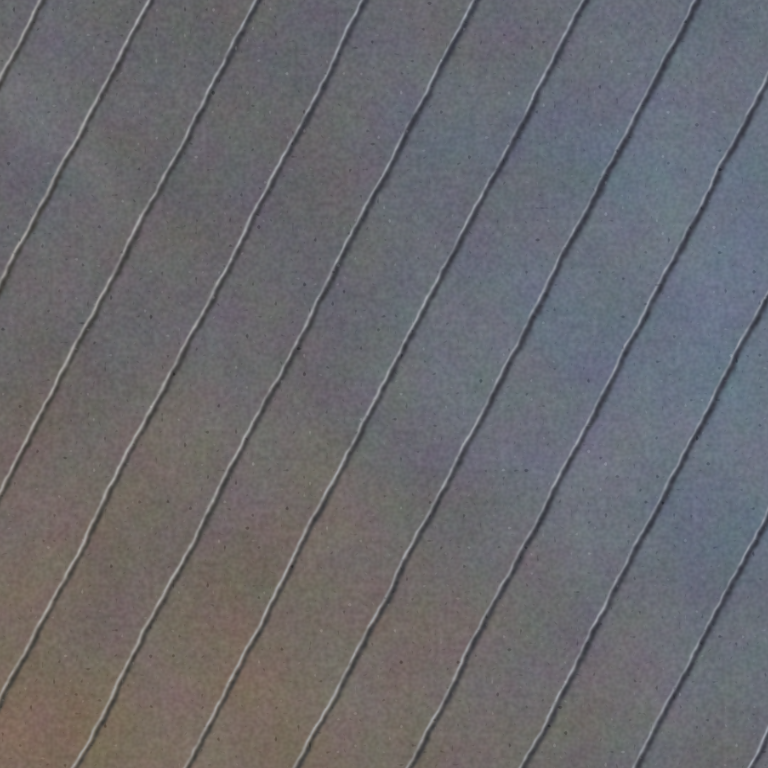
This texture is drawn by a WebGL 1 fragment shader. Its source:

```glsl
precision highp float;

uniform vec2 u_resolution;

vec2 gradient(vec2 cell) {
    vec3 p = fract(cell.xyx * vec3(0.1031, 0.1030, 0.0973));
    p += dot(p, p.yzx + 33.33);
    float angle = 6.2832 * fract((p.x + p.y) * p.z);
    return vec2(cos(angle), sin(angle));
}

// Gradient noise, roughly -0.7 to 0.7
float noise(vec2 p) {
    vec2 i = floor(p), f = p - i;
    vec2 u = f * f * f * (f * (f * 6.0 - 15.0) + 10.0);
    float a = dot(gradient(i), f);
    float b = dot(gradient(i + vec2(1.0, 0.0)), f - vec2(1.0, 0.0));
    float c = dot(gradient(i + vec2(0.0, 1.0)), f - vec2(0.0, 1.0));
    float d = dot(gradient(i + 1.0), f - 1.0);
    return mix(mix(a, b, u.x), mix(c, d, u.x), u.y);
}

// Soft bell-shaped stripe, kept at least a pixel wide
float stripe(float dist, float center, float width) {
    float t = (dist - center) / max(width, 0.7 / min(u_resolution.x, u_resolution.y));
    return exp(-t * t);
}

vec3 surface(vec2 uv) {
    vec3 gray = vec3(0.397, 0.394, 0.408);
    vec3 blue = vec3(0.412, 0.453, 0.515);
    vec3 warm = vec3(0.478, 0.415, 0.360);

    // Broad cool and warm reflections
    float drift = 0.14 * noise(uv * 3.5 + 4.0);
    float cool = 1.0 - smoothstep(0.05, 0.8, length((uv - vec2(1.0, 0.6)) * vec2(1.0, 0.85)) + drift);
    float heat = 1.0 - smoothstep(0.0, 0.85, length(uv * vec2(0.75, 1.15)) + drift);
    vec3 color = mix(mix(gray, blue, cool), warm, heat);

    // Faint pale smear at the upper left
    float smear = abs(uv.y - 0.9 + uv.x) / 0.05;
    color += 0.03 * exp(-smear * smear) * (1.0 - smoothstep(0.1, 0.3, uv.x));

    // Blotchy casts and brightness
    color += vec3(0.012, -0.016, 0.012) * (noise(uv * 11.0 + 20.0) + noise(uv * 28.0 + 7.0));
    color += vec3(-0.018, 0.0, 0.022) * (noise(uv * 8.0 + 51.0) + 0.6 * noise(uv * 24.0 + 3.0));
    color += 0.028 * noise(uv * 6.0 + 35.0) + 0.016 * noise(uv * 19.0 + 14.0);
    return color;
}

void main() {
    vec2 uv = gl_FragCoord.xy / u_resolution;
    vec3 color = surface(uv);

    // Slanted grooves, spaced slightly wider toward the lower right
    float across = uv.x + 0.52 * (1.0 - uv.y) - 0.056;
    float phase = across * (7.225 - 0.2 * across);
    float index = floor(phase + 0.5);
    float dist = (phase - index) * 0.887 / (7.225 - 0.4 * across);
    vec2 along = vec2(uv.y, index * 7.37 + 2.4);
    dist += 0.0040 * noise(along * vec2(8.0, 1.0)) + 0.0024 * noise(along * vec2(30.0, 1.3));
    dist += 0.0014 * noise(uv * 70.0 + 9.0);

    // Shadowed right edge and lit left edge, each with uneven strength
    float shade = smoothstep(0.1, 1.2, uv.x + 0.5 * uv.y);
    float wear = noise(along * vec2(22.0, 1.7)) + 0.8 * noise(uv * 75.0);
    float shadow = stripe(dist, 0.0026, mix(0.0031, 0.0043, shade) + 0.0012 * wear);
    float light = stripe(dist, -0.0025, mix(0.0022, 0.0019, shade));
    vec3 shadowColor = mix(vec3(0.265, 0.255, 0.235), vec3(0.225, 0.235, 0.275), shade);
    vec3 lightColor = mix(vec3(0.64, 0.625, 0.605), vec3(0.59, 0.61, 0.65), shade);
    color = mix(color, shadowColor, shadow * clamp(mix(0.84, 0.95, shade) + 0.35 * wear, 0.0, 1.0));
    color = mix(color, lightColor, light * clamp(mix(0.92, 0.68, shade) - 0.55 * wear, 0.0, 1.0));

    // Fine grain, pits and raised specks
    float grain = noise(uv * 175.0) + 0.8 * noise(uv * 100.0 + 30.0) + 0.4 * noise(uv * 48.0 + 5.0);
    float speck = noise(uv * vec2(135.0, 120.0) + 60.0);
    color += 0.042 * grain;
    color -= 0.10 * smoothstep(0.38, 0.65, speck);
    color += 0.08 * smoothstep(0.42, 0.65, -speck);
    vec2 tint = uv * 110.0;
    color += 0.010 * vec3(noise(tint + 11.0), noise(tint + 83.0), noise(tint + 47.0));

    gl_FragColor = vec4(clamp(color, 0.0, 1.0), 1.0);
}
```
